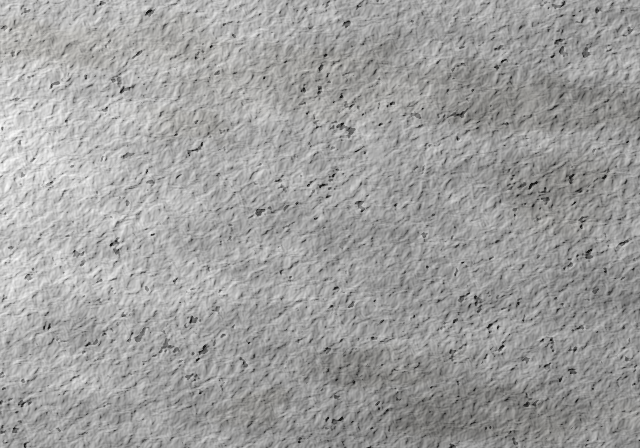
Reproduce this texture procedurally as a Shadertoy shader.

```glsl
const vec2  LIGHT_POS    = vec2(-0.05, 0.63);
const vec2  LIGHT_STEP   = vec2(-0.0040, 0.0026);
const float BASE_TONE    = 0.575;
const float LIGHT_GAIN   = 0.29;
const float LIGHT_FADE   = 1.8;
const float TOP_LIFT     = 0.08;
const float GRAIN_FREQ   = 54.0;
const vec2  GRAIN_SHAPE  = vec2(0.85, 1.15);
const float LIT_GAIN     = 0.29;
const float SHADOW_GAIN  = 0.40;
const float SPECK_DEPTH  = 0.20;
const float CAVITY_GAIN  = 0.10;
const float PIT_DEPTH    = 0.22;
const float PIT_DARKNESS = 0.20;
const float STAIN_DEPTH  = 0.085;
const float MOTTLE_DEPTH = 0.13;
const float PATCH_DEPTH  = 0.12;
const vec3  DRY_TINT     = vec3(1.0, 1.0, 0.998);
const vec3  DAMP_TINT    = vec3(1.006, 1.0, 0.982);
const mat2  TURN         = mat2(0.8, 0.6, -0.6, 0.8);
const mat2  TWIST        = mat2(0.95, 0.31, -0.31, 0.95);

// Damp smears: centre xy, radius zw, in canvas heights
const int STAIN_COUNT = 8;
const vec4 STAINS[STAIN_COUNT] = vec4[](
    vec4(0.22, 0.90, 0.36, 0.06), vec4(0.74, 0.82, 0.42, 0.08),
    vec4(1.20, 0.76, 0.36, 0.06), vec4(1.25, 0.57, 0.14, 0.10),
    vec4(1.12, 0.07, 0.28, 0.06), vec4(0.85, 0.17, 0.20, 0.05),
    vec4(0.43, 0.72, 0.11, 0.04), vec4(0.54, 0.08, 0.10, 0.03));

float hash(vec2 p) {
    return fract(sin(dot(p, vec2(127.1, 311.7))) * 43758.5453);
}

// Slope of a random direction at one lattice corner
float corner(vec2 cell, vec2 offset) {
    float angle = 6.2832 * hash(cell);
    return dot(vec2(cos(angle), sin(angle)), offset);
}

// Gradient noise, centred on zero
float noise(vec2 p) {
    vec2 i = floor(p), f = fract(p);
    vec2 u = f * f * f * (f * (f * 6.0 - 15.0) + 10.0);
    vec2 e = vec2(1, 0);
    return mix(mix(corner(i, f), corner(i + e, f - e), u.x),
               mix(corner(i + e.yx, f - e.yx), corner(i + 1.0, f - 1.0), u.x), u.y);
}

float fbm(vec2 p) {
    float sum = 0.0, amp = 0.6;
    for (int i = 0; i < 4; i++) {
        sum += amp * noise(p);
        p = TURN * p * 2.03 + 17.3;
        amp *= 0.55;
    }
    return sum;
}

// Ragged crumbled holes gathered in clusters
float pits(vec2 p) {
    vec2 q = p * TURN * GRAIN_SHAPE;
    float h = noise(q * 31.0) + 0.7 * noise(TWIST * q * 72.0) + 0.4 * noise(q * 140.0 + 3.0);
    return smoothstep(0.50, 0.74, h + 0.45 * noise(p * 6.0 + 31.0));
}

// Sandy plaster surface
float height(vec2 p, float pit) {
    vec2 q = p * TURN * GRAIN_SHAPE * GRAIN_FREQ;
    q += 0.5 * noise(q * 0.6 + 8.0);
    float h = 0.0, amp = 0.55;
    for (int i = 0; i < 3; i++) {
        h += amp * noise(q);
        q = TWIST * q * 1.9 + 5.7;
        amp *= 0.58;
    }
    return h - PIT_DEPTH * pit;
}

float stainMask(vec2 p) {
    vec2 streaks = vec2(5.0, 13.0);
    float grime = 0.8 + 0.9 * fbm(p * streaks);
    p += vec2(fbm(p * 5.0), fbm(p * streaks + 40.0)) * vec2(0.20, 0.10);
    float mask = 0.0;
    for (int i = 0; i < STAIN_COUNT; i++) {
        float d = length((p - STAINS[i].xy) / STAINS[i].zw);
        mask = max(mask, 1.0 - smoothstep(0.4, 1.35, d));
    }
    return mask * grime;
}

void mainImage(out vec4 fragColor, in vec2 fragCoord) {
    vec2 p = fragCoord / iResolution.y;

    // Broad light falling in from the left
    float tone = BASE_TONE + TOP_LIFT * (p.y - 0.5);
    tone += LIGHT_GAIN * exp(-LIGHT_FADE * distance(p, LIGHT_POS));

    // Damp stains, streaky mottling and worn pale patches
    float stain = stainMask(p);
    float worn = smoothstep(0.30, 0.42, fbm(p * vec2(9.0, 7.0) + 63.0));
    tone -= STAIN_DEPTH * stain;
    tone += MOTTLE_DEPTH * fbm(p * vec2(3.0, 7.0) + 12.0);
    tone += PATCH_DEPTH * fbm(p * vec2(13.0, 17.0) + 25.0) + 0.05 * worn;

    // Raking light over the relief, with cast shadows as dark specks
    float pit = pits(p);
    float h = height(p, pit);
    float slope = h - height(p + LIGHT_STEP, pits(p + LIGHT_STEP));
    float relief = slope < 0.0 ? SHADOW_GAIN * slope : LIT_GAIN * min(slope, 0.4);
    relief += CAVITY_GAIN * h - SPECK_DEPTH * smoothstep(0.20, 0.48, -slope);
    tone += relief * (1.0 - 0.5 * worn) - PIT_DARKNESS * pit;

    vec3 color = clamp(tone, 0.10, 0.97) * mix(DRY_TINT, DAMP_TINT, clamp(stain, 0.0, 1.0));
    fragColor = vec4(color, 1.0);
}
```
